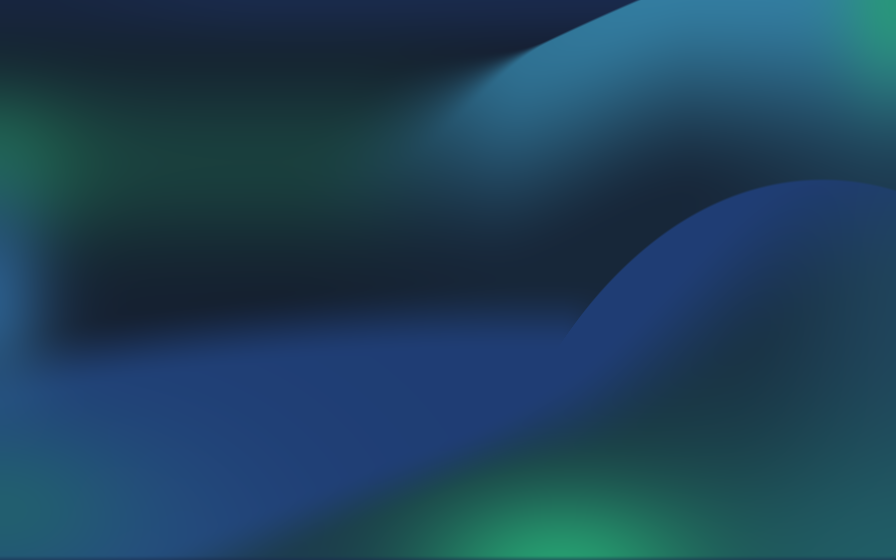
This background is drawn by a WebGL 2 fragment shader. Its source:

```glsl
#version 300 es
precision highp float;

uniform vec2 u_resolution;
out vec4 outColor;

// Palette
const vec3 INK = vec3(0.080, 0.115, 0.180);
const vec3 NAVY = vec3(0.100, 0.165, 0.300);
const vec3 PINE = vec3(0.100, 0.245, 0.240);
const vec3 ROYAL = vec3(0.122, 0.240, 0.455);
const vec3 SLATE = vec3(0.098, 0.185, 0.265);
const vec3 STEEL = vec3(0.125, 0.265, 0.360);
const vec3 AZURE = vec3(0.200, 0.490, 0.630);
const vec3 LAGOON = vec3(0.170, 0.370, 0.550);
const vec3 TEAL = vec3(0.130, 0.390, 0.420);
const vec3 FOREST = vec3(0.120, 0.410, 0.300);
const vec3 EMERALD = vec3(0.150, 0.620, 0.440);

// Layout, in canvas heights
const float ASPECT = 1.6;
const vec2 CREST_TOP = vec2(1.469, 0.679);
const vec2 RIBBON_START = vec2(0.833, 0.854);
const float PLATEAU_Y = 0.435;
const float PLATEAU_SOFT = 0.065;
const float EDGE_SOFT = 0.003;

// One below the height, zero above it
float below(float y, float height, float soft) {
    return 1.0 - smoothstep(height - soft, height + soft, y);
}

float glow(vec2 p, vec2 center, vec2 radius) {
    vec2 d = (p - center) / radius;
    return exp(-dot(d, d));
}

float crestHeight(float x) {
    float d = x - CREST_TOP.x;
    return CREST_TOP.y - d * d * (1.13 + 0.9 * d * d);
}

float plateauHeight(float x) {
    float d = min(x - 0.9, 0.0);
    return PLATEAU_Y - 0.12 * d * d;
}

float shadowHeight(float x) {
    return 0.02 + 0.38 * (x - 0.417) + 0.17 * smoothstep(1.0, 1.5, x);
}

float ribbonHeight(float x) {
    float d = x - RIBBON_START.x;
    return RIBBON_START.y + d * (0.52 - 0.15 * d);
}

vec3 backdrop(vec2 p) {
    vec3 color = mix(INK, NAVY, smoothstep(0.87, 1.02, p.y) * mix(0.55, 1.0, smoothstep(0.0, 0.5, p.x)));
    float band = glow(p, vec2(p.x, 0.71), vec2(1.0, 0.155));
    return mix(color, PINE, band * (1.0 - smoothstep(0.6, 1.05, p.x)));
}

// Bright band sweeping to the upper right
vec3 addRibbon(vec3 color, vec2 p) {
    float soft = mix(0.10, EDGE_SOFT, smoothstep(0.70, 0.98, p.x));
    float mask = below(p.y, ribbonHeight(p.x), soft) * smoothstep(0.48, 0.95, p.x);
    float middle = mix(0.65, 0.79, smoothstep(0.85, 1.25, p.x));
    float light = smoothstep(middle - 0.15, middle + 0.24, p.y);
    light *= mix(0.82, 1.0, smoothstep(0.8, 1.2, p.x));
    vec3 base = mix(INK, STEEL, 0.25 + 0.5 * smoothstep(1.2, 1.6, p.x));
    color = mix(color, mix(base, AZURE, light), mask);
    return mix(color, EMERALD, 0.75 * glow(p, vec2(1.6, 1.0), vec2(0.10, 0.16)));
}

// Blue wave with a soft plateau, a crisp crest and a shaded underside
vec3 addWave(vec3 color, vec2 p) {
    float plateau = below(p.y, plateauHeight(p.x), PLATEAU_SOFT);
    float crest = below(p.y, crestHeight(p.x), EDGE_SOFT);
    float wave = max(plateau * (1.0 - smoothstep(1.0, 1.12, p.x)), crest);

    float shadowSoft = mix(0.055, 0.16, smoothstep(0.8, 1.4, p.x));
    float shadow = below(p.y, shadowHeight(p.x), shadowSoft);
    vec3 under = mix(SLATE, STEEL, smoothstep(1.3, 1.65, p.x));
    under = mix(under, PINE, 0.6 * glow(p, vec2(1.05, 0.08), vec2(0.6, 0.22)));
    under = mix(under, TEAL, 0.8 * glow(p, vec2(1.6, -0.02), vec2(0.4, 0.26)));
    under = mix(under, EMERALD, glow(p, vec2(1.0, -0.02), vec2(0.26, 0.15)));
    return mix(color, mix(ROYAL, under, shadow), wave);
}

// Colored light entering from the left edge
vec3 addSideLights(vec3 color, vec2 p) {
    color = mix(color, FOREST, 0.85 * glow(p, vec2(-0.02, 0.71), vec2(0.16, 0.12)));
    color = mix(color, LAGOON, 0.95 * glow(p, vec2(-0.02, 0.46), vec2(0.11, 0.21)));
    color = mix(color, LAGOON, 0.45 * glow(p, vec2(0.15, 0.02), vec2(0.36, 0.25)));
    return mix(color, TEAL, 0.8 * glow(p, vec2(0.0, 0.09), vec2(0.22, 0.14)));
}

void main() {
    vec2 p = gl_FragCoord.xy / u_resolution * vec2(ASPECT, 1.0);
    vec3 color = backdrop(p);
    color = addRibbon(color, p);
    color = addWave(color, p);
    color = addSideLights(color, p);

    // Thin dark rim along the bottom
    color = mix(color, NAVY, 0.5 * below(p.y, 0.004, 0.005));
    outColor = vec4(color, 1.0);
}
```
